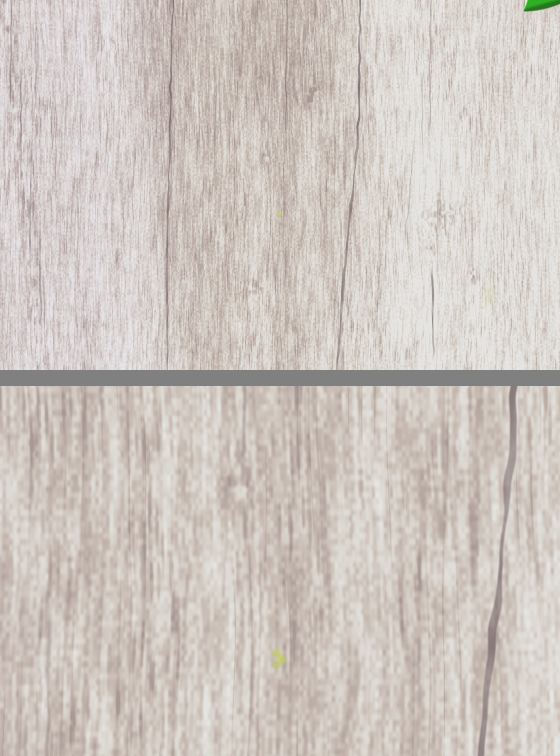
Top, the full canvas; bottom, a detail of the centre.
Write a WebGL 1 fragment shader that draws this texture.

```glsl
precision highp float;
// Pale bleached oak: stretched noise makes the vertical grain and cellular
// noise its pores; layered sines sway the fibres and the long cracks.
// Rough knots, a few green flecks and a leaf tip lie over the boards.
uniform vec2 u_resolution;

const vec3 SHADOW = vec3(0.66, 0.60, 0.585);
const vec3 TAN    = vec3(0.775, 0.724, 0.69);
const vec3 CREAM  = vec3(0.85, 0.828, 0.80);
const vec3 CHALK  = vec3(0.897, 0.895, 0.886);
const vec3 CRACK  = vec3(0.46, 0.39, 0.40);
const vec3 LEAF   = vec3(0.16, 0.60, 0.12);
const vec3 FLECK  = vec3(0.76, 0.80, 0.38);

float hash(vec2 p) {
  return fract(sin(dot(p, vec2(12.989, 78.233))) * 4375.85);
}

float noise(vec2 p) {
  vec2 i = floor(p), f = fract(p);
  f = f * f * (3.0 - 2.0 * f);
  return mix(mix(hash(i), hash(i + vec2(1.0, 0.0)), f.x),
             mix(hash(i + vec2(0.0, 1.0)), hash(i + 1.0), f.x), f.y);
}

// Distance to the nearest scattered point, in cell units
float cellular(vec2 p) {
  vec2 cell = floor(p);
  float nearest = 2.0;
  for (int y = -1; y <= 1; y++) {
    for (int x = -1; x <= 1; x++) {
      vec2 c = cell + vec2(float(x), float(y));
      nearest = min(nearest, length(p - c - vec2(hash(c), hash(c + 37.0))));
    }
  }
  return nearest;
}

// Layered sines: slow sideways drift along the fibres
float sway(float y, float phase) {
  return 0.004 * sin(5.0 * y + phase) + 0.0015 * sin(13.0 * y + 2.3 * phase)
       + 0.0004 * sin(47.0 * y + 4.1 * phase);
}

float blob(vec2 p, vec2 centre, vec2 radius) {
  vec2 d = (p - centre) / radius;
  return exp(-dot(d, d));
}

// Broken dark specks gathered around a centre
float knot(vec2 p, vec2 centre, vec2 radius) {
  float rough = noise(p * vec2(150.0, 100.0) + centre * 50.0);
  return blob(p, centre, radius) * smoothstep(0.35, 0.75, rough);
}

// Thin ragged split around lineX, fading at both ends
float crack(vec2 p, float lineX, float low, float high, float width) {
  float ragged = 0.004 * (noise(vec2(lineX * 30.0, p.y * 38.0)) - 0.5);
  float d = abs(p.x - lineX - 0.7 * sway(p.y, 3.0) - ragged);
  float w = width * (0.5 + noise(vec2(7.0, p.y * 24.0)));
  float soft = 0.0008 + 0.4 / u_resolution.y;
  float line = 1.0 - smoothstep(max(w - soft, 0.0), w + soft, d);
  float ends = smoothstep(low, low + 0.05, p.y) * (1.0 - smoothstep(high - 0.05, high, p.y));
  return line * ends * (0.4 + 0.6 * noise(vec2(3.0, p.y * 30.0)));
}

// Bright sides, dark heartwood between them
float boardTone(vec2 p) {
  float heart = smoothstep(0.30, 0.48, p.x) * (1.0 - smoothstep(0.86, 1.06, p.x));
  float tone = 0.76 + 0.09 * smoothstep(0.9, 1.2, p.x);
  tone -= heart * (0.15 + 0.14 * p.y);
  tone -= 0.08 * blob(p, vec2(0.08, 0.45), vec2(0.05, 0.6));
  return tone + 0.24 * (noise(vec2(p.x * 13.0, p.y * 2.2)) - 0.5);
}

// Hairlines follow the contours of a stretched noise
float hairline(vec2 g, vec2 scale, float width) {
  float line = 1.0 - smoothstep(0.0, width, abs(noise(g * scale) - 0.5));
  return line * smoothstep(0.35, 0.7, noise(g * vec2(45.0, 9.0) + scale));
}

float grainTone(vec2 g) {
  float tone = 0.46 * (noise(g * vec2(290.0, 26.0)) - 0.5);
  tone += 0.22 * (noise(g * vec2(140.0, 9.0) + 19.0) - 0.5);
  tone += 0.12 * (noise(g * vec2(46.0, 5.0) + 53.0) - 0.5);
  tone += 0.36 * (noise(g * vec2(310.0, 190.0)) - 0.5);
  tone -= 0.24 * hairline(g, vec2(85.0, 5.0), 0.09);
  tone -= 0.18 * hairline(g + 5.0, vec2(60.0, 3.0), 0.07);
  float pore = 1.0 - smoothstep(0.10, 0.32, cellular(g * vec2(130.0, 12.0)));
  return tone + 0.02 - 0.30 * pore * smoothstep(0.3, 0.75, noise(g * vec2(22.0, 6.0)));
}

vec3 woodColour(float t) {
  vec3 c = mix(SHADOW, TAN, clamp(t / 0.4, 0.0, 1.0));
  c = mix(c, CREAM, clamp((t - 0.4) / 0.3, 0.0, 1.0));
  return mix(c, CHALK, clamp((t - 0.7) / 0.3, 0.0, 1.0));
}

float leafMask(vec2 p, vec2 tip, float soft) {
  vec2 d = p - tip;
  float under = smoothstep(-soft, soft, d.y - 2.1 * d.x * d.x);
  return under * smoothstep(-soft, soft, d.x - 0.4 * d.y);
}

void main() {
  vec2 p = gl_FragCoord.xy / u_resolution.y;

  // Fibres sway and part around the larger knots
  vec2 g = p + vec2(sway(p.y, p.x * 3.0), 0.0);
  g.x -= 0.3 * (p.x - 1.18) * blob(p, vec2(1.18, 0.36), vec2(0.06, 0.10));
  float tone = boardTone(p) + grainTone(g);

  // Faint cross ripple and a worn band on the left
  float ripple = sin(160.0 * p.y + 12.0 * p.x + 3.0 * noise(p * 9.0));
  tone += 0.03 * ripple * (1.0 - smoothstep(0.2, 0.4, p.x));
  float worn = exp(-pow((p.x - 0.115 + 0.1 * p.y) / 0.022, 2.0));
  tone -= 0.4 * worn * smoothstep(0.45, 0.8, noise(p * vec2(170.0, 38.0)));

  // Knots, and pale chips beside one of them
  float knots = knot(p, vec2(0.846, 0.745), vec2(0.016, 0.035));
  knots += knot(p, vec2(1.163, 0.32), vec2(0.016, 0.025));
  knots += knot(p, vec2(1.28, 0.256), vec2(0.014, 0.022));
  knots += 0.6 * knot(p, vec2(1.19, 0.41), vec2(0.06, 0.06));
  knots += 0.5 * knot(p, vec2(0.72, 0.58), vec2(0.018, 0.035));
  knots += 0.5 * knot(p, vec2(0.705, 0.80), vec2(0.015, 0.02));
  knots += 0.6 * knot(p, vec2(0.693, 0.222), vec2(0.03, 0.02));
  tone += 0.4 * knot(p + 0.006, vec2(0.70, 0.225), vec2(0.035, 0.022)) - 0.75 * knots;

  // Cool left, neutral right
  vec3 colour = woodColour(tone);
  colour += vec3(0.0, -0.005, 0.022) * (1.0 - smoothstep(0.2, 0.6, p.x));

  // Long splits, then fainter short ones
  float bend = 0.095 * pow(max(0.7 - p.y, 0.0), 1.2);
  float splits = crack(p, 0.451 + 0.013 * p.y, -0.1, 1.1, 0.0022);
  splits += crack(p, 0.970 - bend, -0.1, 1.1, 0.0028);
  splits += crack(p, 1.171, 0.02, 0.29, 0.0020);
  splits += 0.6 * crack(p, 0.773, 0.62, 1.1, 0.0017);
  splits += 0.5 * crack(p, 1.161, 0.62, 1.1, 0.0017);
  splits += 0.4 * crack(p, 1.07 + 0.08 * p.y, 0.32, 0.64, 0.0015);
  for (int i = 0; i < 16; i++) {
    float n = float(i), low = hash(vec2(n, 5.0)) * 0.9;
    splits += 0.35 * crack(p, 1.5 * hash(vec2(n, 2.0)), low, low + 0.25, 0.0014);
    if (i < 4) splits += 0.6 * crack(p, 0.028 + 0.028 * n, 0.7 - 0.2 * n, 1.02 - 0.2 * n, 0.002);
  }
  colour = mix(colour, CRACK, min(splits, 1.0) * 0.9);

  // Green flecks and the leaf tip
  float fleck = smoothstep(0.4, 0.7, blob(p, vec2(0.756, 0.421), vec2(0.012)) * (0.3 + noise(p * 150.0)));
  fleck = 0.8 * fleck + 0.2 * blob(p, vec2(1.323, 0.203), vec2(0.012, 0.025));
  colour = mix(colour, FLECK, fleck);
  vec2 tip = vec2(1.415, 0.969);
  float rib = smoothstep(0.0, 0.012, p.y - tip.y - 0.28 * (p.x - tip.x));
  colour = mix(colour, LEAF * (0.8 + 0.35 * rib), leafMask(p, tip, 1.0 / u_resolution.y));

  gl_FragColor = vec4(clamp(colour, 0.0, 1.0), 1.0);
}
```
